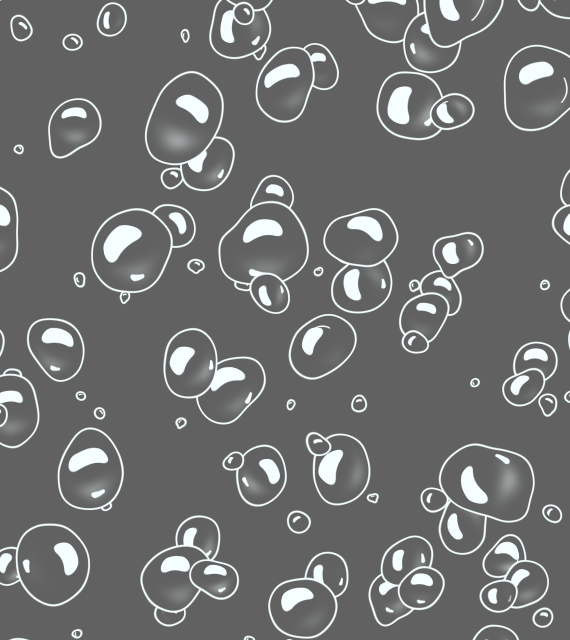
This pattern is drawn by a Shadertoy shader. Its source:

```glsl
// Scattered ink-drawn bubbles: white outlines, bean-shaped highlights and soft glows on grey.
// Staggered cells each hold a small cluster; bubbles are painted back to front,
// with polar outlines made wobbly by gradient noise.

#define CELL 0.186        // spacing of the clusters, canvas height = 1
#define LINE_HALF 0.00150 // half width of the ink line
#define WOBBLE 0.006      // hand-drawn unevenness
#define GLOW 0.42         // strongest soft reflection
#define BACK_SHARE 0.60   // clusters with a second bubble behind
#define FRONT_SHARE 0.50  // clusters with a small bubble in front
#define DROP_SHARE 0.20   // bubbles with a hanging bulge
#define TINY_SHARE 0.72   // filled places for tiny bubbles
#define GREY vec3(0.380)
#define INK vec3(0.96, 1.0, 1.0)

const float TAU = 6.28318;

vec3 hash3(vec2 s) {
    vec3 q = fract(s.xyx * vec3(0.1031, 0.1030, 0.0973));
    q += dot(q, q.yxz + 33.33);
    return fract((q.xxy + q.yzz) * q.zyx);
}

vec2 polar(float a) { return vec2(cos(a), sin(a)); }

float gradientNoise(vec2 p) {
    vec2 i = floor(p), f = p - i, u = f * f * f * (f * (f * 6.0 - 15.0) + 10.0);
    vec4 g;
    for (int k = 0; k < 4; k++) {
        vec2 o = vec2(k & 1, k >> 1);
        g[k] = dot(polar(TAU * hash3(i + o + 40.0).x), f - o);
    }
    return mix(mix(g.x, g.y, u.x), mix(g.z, g.w, u.x), u.y);
}

float cover(float d) {
    float px = 0.8 / iResolution.y;
    return smoothstep(px, -px, d);
}

// Bent capsule lying across direction dir; size = half length, width at both ends
float bean(vec2 p, vec2 dir, float offset, vec3 size, float bend) {
    vec2 b = vec2(dot(p, vec2(dir.y, -dir.x)), dot(p, dir) - offset);
    b.y += bend * b.x * b.x;
    float x = clamp(b.x, -size.x, size.x);
    return length(b - vec2(x, 0.0)) - mix(size.y, size.z, 0.5 + 0.5 * x / size.x);
}

// Signed distance to a lumpy outline, corrected by its slope
float outline(vec2 p, float r, vec3 h, vec3 k) {
    float a = atan(p.y, p.x);
    float a2 = 2.0 * a + TAU * h.x, a3 = 3.0 * a + TAU * h.y;
    float e2 = 0.03 + 0.15 * h.z, e3 = 0.06 * k.x;
    float drop = k.y < DROP_SHARE ? 0.38 : 0.0;
    float da = a + 1.5 + 1.2 * (k.z - 0.5);
    float c = max(cos(da), 0.0);
    float R = 1.0 + e2 * cos(a2) + e3 * cos(a3) + drop * pow(c, 12.0);
    float slope = -2.0 * e2 * sin(a2) - 3.0 * e3 * sin(a3) - 12.0 * drop * pow(c, 11.0) * sin(da);
    return (length(p) - r * R) / sqrt(1.0 + slope * slope / (R * R));
}

void bubble(inout vec3 col, vec2 p, float r, vec2 seed) {
    if (dot(p, p) > 4.0 * r * r) return;
    vec3 h = hash3(seed), k = hash3(seed + 5.3), m = hash3(seed + 91.7), n = hash3(seed + 47.1);
    float d = outline(p, r, h, k), inside = cover(d);
    vec2 light = polar(1.95 + 3.3 * (m.x - 0.5));
    float large = smoothstep(0.018, 0.032, r);
    col = mix(col, GREY, inside);

    // Soft glow on the far side
    vec2 away = -polar(atan(light.y, light.x) + 1.2 * (n.x - 0.5));
    vec2 g = vec2(dot(p, vec2(away.y, -away.x)), dot(p, away) - 0.56 * r) / r;
    g.y += 0.5 * g.x * g.x;
    float glow = exp(-dot(g * g, vec2(5.5, 19.0)));
    col = mix(col, INK, inside * large * GLOW * m.y * glow);

    // Main highlight, small glint and thin reflected arc
    float w = r * mix(0.16, 0.18 + 0.11 * m.z, large);
    float white = cover(bean(p, light, 0.43 * r, vec3((0.20 + 0.16 * n.y) * r, w, w * (0.7 + 0.5 * h.x)), 0.6 / r));
    if (n.z < 0.5) {
        vec2 dir = -polar(atan(light.y, light.x) + 1.6 * (h.z - 0.5));
        white = max(white, large * cover(bean(p, dir, 0.68 * r, vec3(0.12, 0.045, 0.08) * r, 0.6 / r)));
    } else if (n.z < 0.8) {
        vec2 dir = polar(TAU * k.x);
        white = max(white, large * cover(bean(p, dir, 0.62 * r, vec3(0.28 * r, vec2(LINE_HALF * 0.8)), 0.9 / r)));
    }
    col = mix(col, INK, max(white * inside, cover(abs(d) - LINE_HALF)));
}

// Main bubble with an optional larger one behind and a smaller one in front
void cluster(inout vec3 col, vec2 p, vec2 id) {
    vec3 a = hash3(id + 13.0), b = hash3(id + 71.0), c = hash3(id + 137.0);
    p -= (a.xy - 0.5) * 0.5 * CELL;
    float r = mix(0.030, 0.066, a.z), back = mix(0.026, 0.050, b.y), front = mix(0.014, 0.034, c.y);
    if (b.x < BACK_SHARE) bubble(col, p - polar(TAU * b.z) * 0.75 * (r + back), back, id + 211.0);
    bubble(col, p, r, id + 307.0);
    if (c.x < FRONT_SHARE) bubble(col, p - polar(TAU * c.z) * (r + 0.3 * front), front, id + 401.0);
}

// Tiny bubbles along the borders between cells
void tinies(inout vec3 col, vec2 p, vec2 id) {
    for (float s = 0.0; s < 2.0; s++) {
        vec3 a = hash3(id + 503.0 + 60.0 * s), b = hash3(id + 709.0 + 60.0 * s);
        vec2 center = (vec2(0.5 * s - 0.5, -0.5) + (a.xy - 0.5) * 0.46) * CELL;
        if (b.x < TINY_SHARE) bubble(col, p - center, mix(0.006, 0.026, a.z * a.z * a.z), id + 809.0 + 60.0 * s);
    }
}

void mainImage(out vec4 fragColor, in vec2 fragCoord) {
    vec2 p = fragCoord / iResolution.y;
    p += WOBBLE * vec2(gradientNoise(p * 18.0), gradientNoise(p * 18.0 + 31.0));
    vec3 col = GREY;
    for (int layer = 0; layer < 2; layer++)
    for (float j = -1.0; j < 2.0; j++)
    for (float i = -1.0; i < 2.0; i++) {
        float row = floor(p.y / CELL) + j, shift = 0.5 * mod(row, 2.0);
        vec2 id = vec2(floor(p.x / CELL - shift) + i, row);
        vec2 q = p - (id + vec2(shift + 0.5, 0.5)) * CELL;
        if (layer == 0) tinies(col, q, id); else cluster(col, q, id);
    }
    fragColor = vec4(col, 1.0);
}
```
